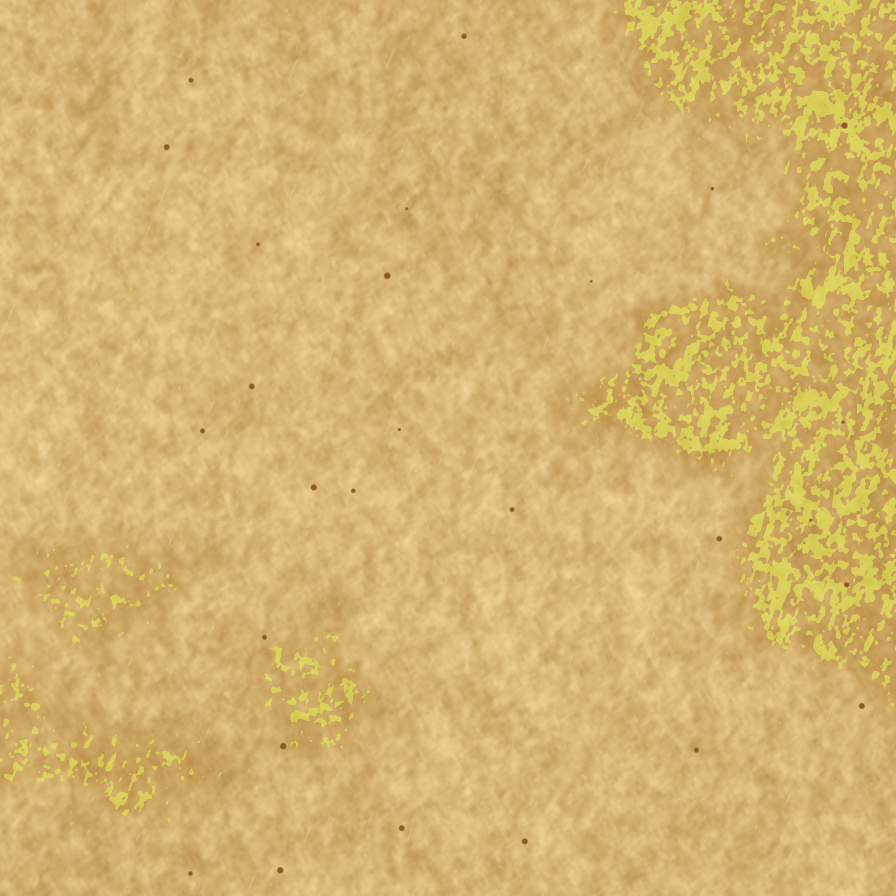
Write a Shadertoy shader that draws this texture.

```glsl
// Warm kraft paper with soft fibre mottling, sparse dark specks and worn
// patches of brown stain covered in broken yellow-green flecks.
// Layered value noise makes the paper; warped ellipses place the patches.

const vec3 PAPER = vec3(0.840, 0.711, 0.457);
const vec3 PAPER_SWING = vec3(0.026, 0.033, 0.036);
const vec3 STAIN = vec3(0.775, 0.615, 0.345);
const vec3 FLECK = vec3(0.855, 0.825, 0.350);
const vec3 SPECK = vec3(0.490, 0.290, 0.110);
const vec3 PALE_FIBRE = vec3(0.930, 0.830, 0.600);

const vec2 MOTTLE_SCALE = vec2(82.0, 58.0);
const vec2 FLECK_SCALE = vec2(150.0, 118.0);
const float SPECK_CELLS = 8.0;
const float SPECK_CHANCE = 0.26;
const float FLECK_LEVEL = 0.525;
const float FAINT_STRENGTH = 0.72;

// Patch ellipses: centre xy, radii zw. The first four are strong, the rest faint.
const int STRONG_PATCHES = 4;
const int PATCH_COUNT = 8;
const vec4 PATCHES[PATCH_COUNT] = vec4[PATCH_COUNT](
    vec4(0.90, 1.01, 0.23, 0.18), vec4(1.03, 0.72, 0.15, 0.36),
    vec4(0.81, 0.58, 0.16, 0.10), vec4(1.02, 0.40, 0.20, 0.17),
    vec4(0.12, 0.35, 0.10, 0.06), vec4(0.13, 0.15, 0.12, 0.055),
    vec4(0.34, 0.24, 0.08, 0.08), vec4(0.02, 0.21, 0.06, 0.09));

float hash(vec2 p) {
    vec3 q = fract(p.xyx * vec3(0.1031, 0.1030, 0.0973));
    q += dot(q, q.yzx + 33.33);
    return fract((q.x + q.y) * q.z);
}

float noise(vec2 p) {
    vec2 cell = floor(p), f = fract(p);
    f = f * f * (3.0 - 2.0 * f);
    float low = mix(hash(cell), hash(cell + vec2(1, 0)), f.x);
    float high = mix(hash(cell + vec2(0, 1)), hash(cell + vec2(1, 1)), f.x);
    return mix(low, high, f.y);
}

vec2 rotate(vec2 p, float angle) {
    float c = cos(angle), s = sin(angle);
    return vec2(c * p.x - s * p.y, s * p.x + c * p.y);
}

// Paper tone with about unit deviation around zero.
float paperTone(vec2 p) {
    vec2 bent = p + 0.008 * vec2(noise(p * 45.0), noise(p * 45.0 + 71.0));
    float tone = 0.50 * (noise(bent * MOTTLE_SCALE) - 0.5);
    tone += 0.42 * (noise(rotate(bent, 0.6) * MOTTLE_SCALE * 1.7 + 19.0) - 0.5);
    tone += 0.30 * (noise(rotate(p, -0.5) * vec2(260.0, 130.0) + 43.0) - 0.5);
    tone += 0.22 * (noise(rotate(p, 0.9) * vec2(300.0, 150.0) + 87.0) - 0.5);
    tone += 0.25 * (noise(p * 18.0 + 5.0) - 0.5);
    tone += 0.20 * (noise(p * 4.0 + 11.0) - 0.5);
    return tone / 0.175;
}

// Patch cover: x for the wide brown stain, y for the fleck density.
vec2 patchCover(vec2 p) {
    vec2 warp = vec2(noise(p * 13.0 + 3.0), noise(p * 13.0 + 57.0)) - 0.5;
    warp += 0.6 * (vec2(noise(p * 37.0 + 9.0), noise(p * 37.0 + 31.0)) - 0.5);
    p += 0.055 * warp;
    vec2 cover = vec2(0.0);
    for (int i = 0; i < PATCH_COUNT; i++) {
        vec4 e = PATCHES[i];
        float inside = (1.0 - length((p - e.xy) / e.zw)) * min(e.z, e.w);
        float strength = i < STRONG_PATCHES ? 1.0 : FAINT_STRENGTH;
        vec2 soft = vec2(smoothstep(-0.025, 0.025, inside),
                         smoothstep(-0.015, 0.030, inside));
        cover = max(cover, strength * soft);
    }
    return cover;
}

// Small ragged flecks, gathered into loose clusters.
float fleckMask(vec2 p, float density) {
    vec2 q = rotate(p, 0.35);
    float grain = 0.62 * noise(q * FLECK_SCALE) + 0.38 * noise(q * FLECK_SCALE * 2.1 + 23.0);
    grain += 0.20 * (noise(p * 26.0 + 67.0) - 0.5);
    float level = mix(0.98, FLECK_LEVEL, density);
    return smoothstep(level - 0.03, level + 0.05, grain);
}

// Scattered round dots, one at most in each cell.
float speckMask(vec2 p, float pixel) {
    vec2 cell = floor(p * SPECK_CELLS);
    vec2 jitter = vec2(hash(cell + 13.0), hash(cell + 29.0));
    vec2 centre = (cell + 0.1 + 0.8 * jitter) / SPECK_CELLS;
    float radius = mix(0.0014, 0.0036, hash(cell + 41.0));
    float dot_ = 1.0 - smoothstep(radius - pixel, radius + pixel, length(p - centre));
    return dot_ * step(hash(cell + 5.0), SPECK_CHANCE);
}

void mainImage(out vec4 fragColor, in vec2 fragCoord) {
    vec2 p = fragCoord / iResolution.y;
    float pixel = 1.0 / iResolution.y;

    // Paper, with a few pale fibres
    float tone = paperTone(p);
    vec3 color = PAPER + PAPER_SWING * tone;
    float fibre = noise(rotate(p, 0.4) * vec2(190.0, 85.0) + 103.0);
    color = mix(color, PALE_FIBRE, 0.35 * smoothstep(0.86, 0.98, fibre));

    // Stain and flecks
    vec2 cover = patchCover(p);
    color = mix(color, STAIN + 0.7 * PAPER_SWING * tone, 0.9 * cover.x);
    vec3 fleck = FLECK + 0.4 * PAPER_SWING * tone;
    color = mix(color, fleck, 0.92 * fleckMask(p, cover.y));

    // Dark specks
    color = mix(color, SPECK, 0.85 * speckMask(p, pixel));
    fragColor = vec4(color, 1.0);
}
```
